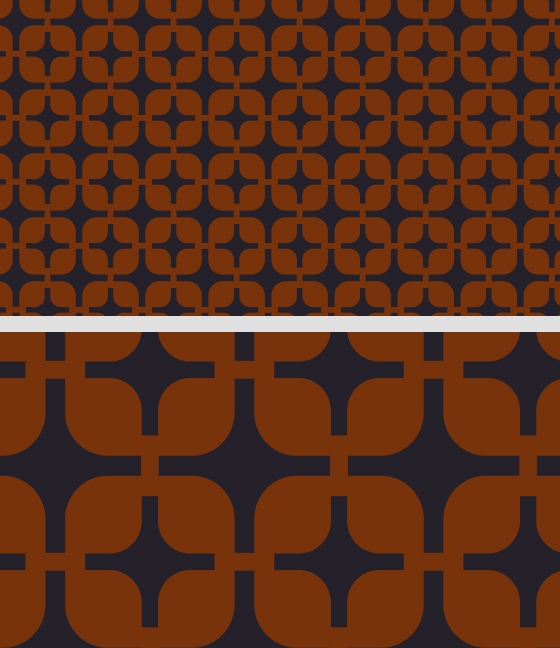
Top: the whole. Bottom: its middle third, enlarged.
Reproduce this pattern procedurally as a Shadertoy shader.

```glsl
const vec3 RUST = vec3(0.47, 0.20, 0.04);
const vec3 INK = vec3(0.14, 0.13, 0.17);

// Lattice, in canvas heights
const vec2 CELL_SIZE = vec2(0.1995, 0.2025);
const vec2 CELL_ORIGIN = vec2(0.7488, 0.4243);

// Star proportions, in cells
const float SMALL_REACH = 0.342;
const float SMALL_HALF_WIDTH = 0.043;
const float SMALL_FILLET = 0.17;
const float LARGE_REACH = 0.4535;
const float LARGE_HALF_WIDTH = 0.052;
const float LARGE_FILLET = 0.225;

// Signed distance to a square-ended cross with filleted inner corners
float starDistance(vec2 p, float reach, float halfWidth, float fillet) {
    vec2 q = abs(p);
    vec2 toFilletCentre = max(halfWidth + fillet - q, 0.0);
    float arms = fillet - length(toFilletCentre);
    return max(arms, max(q.x, q.y) - reach);
}

// Offset from the nearest integer lattice point
vec2 repeatCentred(vec2 p) {
    return fract(p + 0.5) - 0.5;
}

void mainImage(out vec4 fragColor, in vec2 fragCoord) {
    vec2 grid = (fragCoord / iResolution.y - CELL_ORIGIN) / CELL_SIZE;

    // Small stars on lattice points, large stars halfway between them
    float small = starDistance(repeatCentred(grid),
                               SMALL_REACH, SMALL_HALF_WIDTH, SMALL_FILLET);
    float large = starDistance(repeatCentred(grid + 0.5),
                               LARGE_REACH, LARGE_HALF_WIDTH, LARGE_FILLET);
    float stars = min(small, large);

    // One-pixel edge coverage
    float pixel = 1.0 / (iResolution.y * CELL_SIZE.y);
    float coverage = clamp(0.5 - stars / pixel, 0.0, 1.0);

    fragColor = vec4(mix(RUST, INK, coverage), 1.0);
}
```
